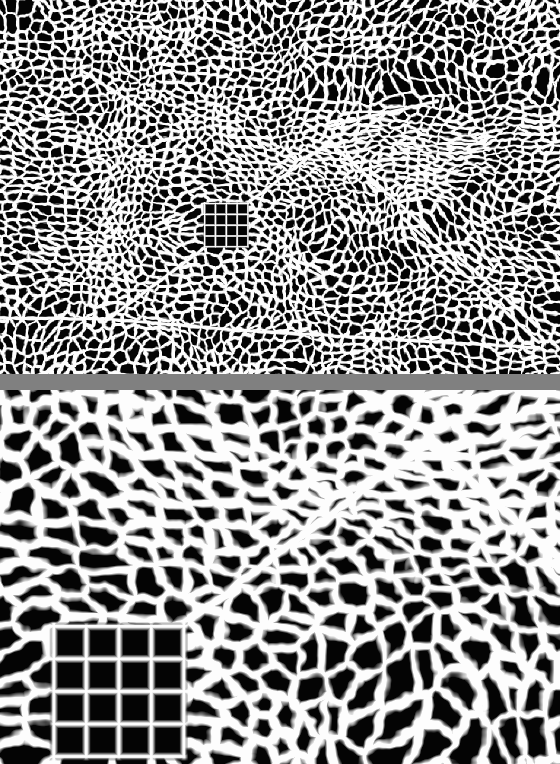
Top: the whole. Bottom: its middle third, enlarged.
Reproduce this pattern procedurally as a Shadertoy shader.

```glsl
// Black cells parted by white, uneven walls, with a few long ridges and a small square mesh.
// A Voronoi diagram is drawn in warped space; its wall distances are brought back to
// canvas units by the Jacobian of the warp, so the walls keep an even width.

#define CELL_PITCH 0.027
#define WALL_HALF 0.0044
#define WALL_VARIATION 0.35
#define SOFTNESS 0.0032
#define JITTER 0.78
#define WARP 0.042
#define STAIR_STEP 0.0085
#define WOBBLE 0.0032
#define RIDGE_HALF 0.0046
#define MESH_PITCH 0.029
#define MESH_HALF 0.0024

const vec3 INK = vec3(0.015);
const vec3 PAPER = vec3(0.992);
const vec2 MESH_CENTER = vec2(0.605, 0.398);

// Long ridges as segments, start.xy and end.zw
const int RIDGES = 10;
const vec4 ridges[RIDGES] = vec4[RIDGES](
    vec4(0.00, 0.150, 0.29, 0.147), vec4(0.29, 0.147, 0.55, 0.340),
    vec4(0.66, 0.455, 0.88, 0.620), vec4(0.88, 0.620, 1.44, 0.125),
    vec4(1.08, 0.415, 1.44, 0.085), vec4(0.29, 0.147, 0.62, 0.118),
    vec4(0.62, 0.118, 1.44, 0.070), vec4(0.22, 0.810, 0.41, 0.690),
    vec4(0.87, 0.660, 1.17, 0.730), vec4(1.29, 0.400, 1.47, 0.470));

vec2 hash2(vec2 p) {
    return fract(sin(vec2(dot(p, vec2(127.1, 311.7)),
                          dot(p, vec2(269.5, 183.3)))) * 43758.545);
}

// Smooth value noise with two channels, each from -1 to 1
vec2 noise2(vec2 p) {
    vec2 i = floor(p), f = fract(p);
    f = f * f * (3.0 - 2.0 * f);
    vec2 low = mix(hash2(i), hash2(i + vec2(1, 0)), f.x);
    vec2 high = mix(hash2(i + vec2(0, 1)), hash2(i + vec2(1, 1)), f.x);
    return 2.0 * mix(low, high, f.y) - 1.0;
}

// Canvas to cell space: uneven density, and a stream of flat cells at the right
vec2 warp(vec2 p) {
    vec2 q = p * vec2(0.95, 1.08);
    q += WARP * noise2(p * 4.5 + 3.0) + 0.4 * WARP * noise2(p * 11.0 + 17.0);
    vec2 s = p - vec2(1.25, 0.63 + 0.02 * sin(14.0 * p.x));
    float stream = exp(-dot(s * vec2(3.0, 7.0), s * vec2(3.0, 7.0)));
    q += stream * vec2(-0.42 * s.x, 0.75 * s.y);
    return q / CELL_PITCH;
}

// Canvas distance to the nearest cell wall
float wallDistance(vec2 p) {
    float e = 0.001;
    vec2 q = warp(p);
    vec2 jx = (warp(p + vec2(e, 0)) - q) / e;
    vec2 jy = (warp(p + vec2(0, e)) - q) / e;
    vec2 base = floor(q), f = q - base;

    // Nearest site
    vec2 home = vec2(0), toHome = vec2(0);
    float best = 1e3;
    for (int y = -1; y <= 1; y++)
    for (int x = -1; x <= 1; x++) {
        vec2 g = vec2(x, y);
        vec2 r = g + 0.5 + JITTER * (hash2(base + g) - 0.5) - f;
        if (dot(r, r) < best) { best = dot(r, r); toHome = r; home = g; }
    }

    // Nearest wall between that site and its neighbours
    float d = 1e3;
    for (int y = -2; y <= 2; y++)
    for (int x = -2; x <= 2; x++) {
        if (x == 0 && y == 0) continue;
        vec2 g = home + vec2(x, y);
        vec2 r = g + 0.5 + JITTER * (hash2(base + g) - 0.5) - f;
        vec2 n = normalize(r - toHome);
        float stretch = length(vec2(dot(jx, n), dot(jy, n)));
        d = min(d, dot(0.5 * (toHome + r), n) / max(stretch, 1.0));
    }
    return d;
}

float segmentDistance(vec2 p, vec2 a, vec2 b) {
    vec2 pa = p - a, ba = b - a;
    return length(pa - ba * clamp(dot(pa, ba) / dot(ba, ba), 0.0, 1.0));
}

// Linear soft edge: 1 inside a negative distance
float cover(float d) {
    return clamp(0.5 - d / SOFTNESS, 0.0, 1.0);
}

void mainImage(out vec4 fragColor, in vec2 fragCoord) {
    vec2 p = fragCoord / iResolution.y;

    // Rough outlines: soft stair steps along both axes plus a fine wobble
    vec2 rough = p + 0.08 * STAIR_STEP * sin(6.2832 * p / STAIR_STEP);
    rough += WOBBLE * noise2(p / 0.011);

    // Cell walls of varying thickness
    float thickness = WALL_HALF * (1.0 + WALL_VARIATION * noise2(p * 24.0 + 40.0).x);
    float white = cover(wallDistance(rough) - thickness);

    // Ridges
    vec2 bent = mix(p, rough, 0.5);
    for (int i = 0; i < RIDGES; i++)
        white = max(white, cover(segmentDistance(bent, ridges[i].xy, ridges[i].zw) - RIDGE_HALF));

    // Square mesh of four by four cells
    vec2 m = p - MESH_CENTER;
    vec2 line = abs(fract(m / MESH_PITCH + 0.5) - 0.5) * MESH_PITCH;
    float mesh = cover(min(line.x, line.y) - MESH_HALF);
    float box = max(abs(m.x), abs(m.y)) - 2.0 * MESH_PITCH - MESH_HALF;
    white = mix(white, mesh, cover(box));

    fragColor = vec4(mix(INK, PAPER, white), 1.0);
}
```
